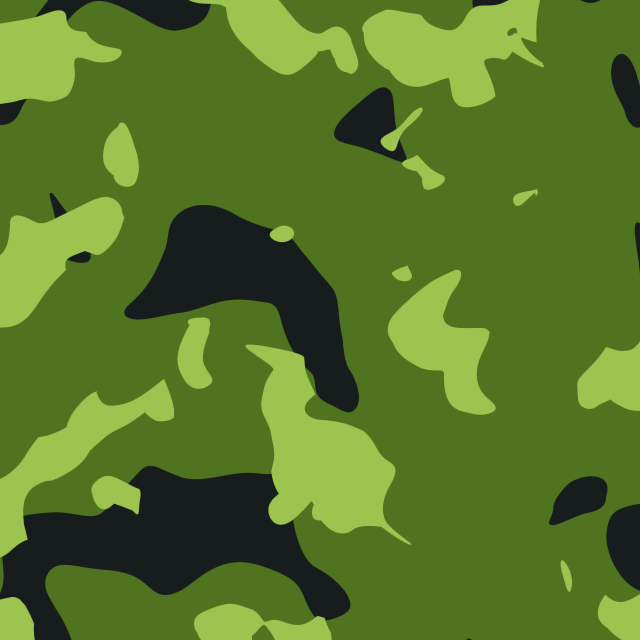
Write a Shadertoy shader that draws this pattern.

```glsl
const vec3 LEAF_GREEN = vec3(0.31, 0.45, 0.12);
const vec3 LIME_GREEN = vec3(0.61, 0.77, 0.31);
const vec3 NEAR_BLACK = vec3(0.09, 0.11, 0.11);
const float TAU = 6.28318;

// Unit gradient with a random direction for each lattice point
vec2 latticeGradient(vec2 cell) {
    vec3 h = fract(cell.xyx * vec3(0.1031, 0.1030, 0.0973));
    h += dot(h, h.yzx + 33.33);
    float angle = TAU * fract((h.x + h.y) * h.z);
    return vec2(cos(angle), sin(angle));
}

float gradientNoise(vec2 p) {
    vec2 cell = floor(p);
    vec2 f = p - cell;
    vec2 blend = f * f * (3.0 - 2.0 * f);
    float a = dot(latticeGradient(cell), f);
    float b = dot(latticeGradient(cell + vec2(1, 0)), f - vec2(1, 0));
    float c = dot(latticeGradient(cell + vec2(0, 1)), f - vec2(0, 1));
    float d = dot(latticeGradient(cell + vec2(1, 1)), f - vec2(1, 1));
    return mix(mix(a, b, blend.x), mix(c, d, blend.x), blend.y);
}

vec2 noiseVector(vec2 p) {
    return vec2(gradientNoise(p), gradientNoise(p + vec2(37.3, 71.7)));
}

// Two octaves of noise on bent coordinates; crease folds the bend into corners
float blotchField(vec2 p, float bend, float crease, float detail) {
    vec2 offset = noiseVector(p * 1.2 + 19.4);
    p += bend * mix(offset, abs(offset), crease);
    return gradientNoise(p) + detail * gradientNoise(p * 2.1 + 53.6);
}

// Antialiased coverage of the area above a level
float coverage(float field, float level) {
    float halfWidth = max(0.6 * fwidth(field), 1e-5);
    return smoothstep(level - halfWidth, level + halfWidth, field);
}

void mainImage(out vec4 fragColor, in vec2 fragCoord) {
    vec2 uv = fragCoord / min(iResolution.x, iResolution.y);

    // Broad smooth dark patches, then smaller pointed lime ones on top
    float darkField = blotchField(uv * 4.6 + vec2(12.3, 45.8), 0.5, 0.0, 0.25);
    float limeField = blotchField(uv * 5.6 + vec2(81.6, 23.1), 0.9, 0.8, 0.4);

    vec3 color = LEAF_GREEN;
    color = mix(color, NEAR_BLACK, coverage(darkField, 0.195));
    color = mix(color, LIME_GREEN, coverage(limeField, 0.195));
    fragColor = vec4(color, 1.0);
}
```
